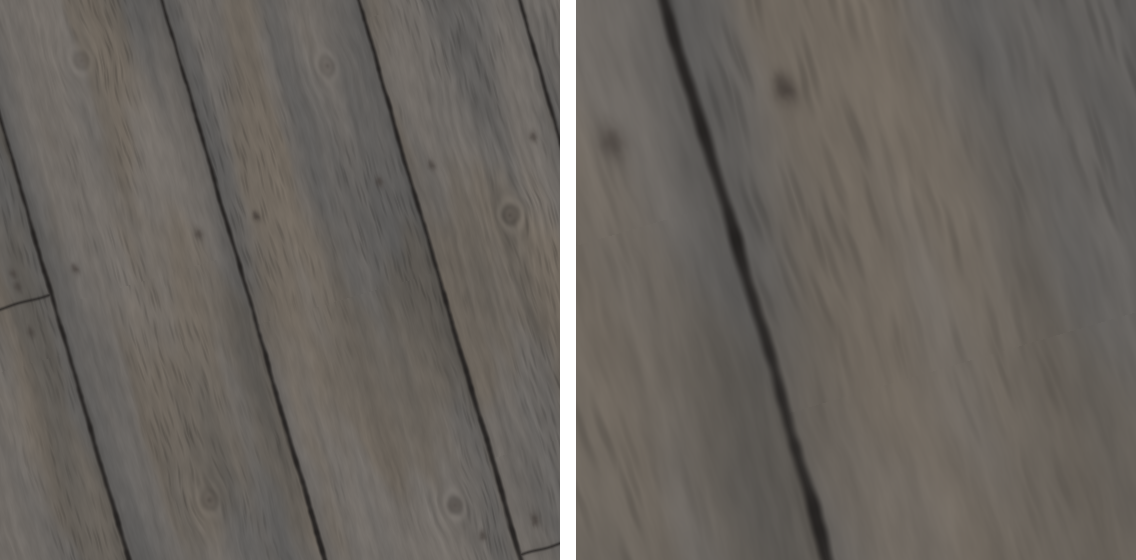
Left: the whole. Right: its middle third, enlarged.
Write a Shadertoy shader that draws this texture.

```glsl
// Weathered grey-brown floor boards on a slant, with dark seams, knots, nail marks and fine grain.

const vec3 WARM_WOOD = vec3(0.448, 0.427, 0.406);
const vec3 COOL_WOOD = vec3(0.362, 0.357, 0.352);
const vec3 TAN_TINT = vec3(0.99, 0.965, 0.925);
const vec3 KNOT_BROWN = vec3(0.25, 0.225, 0.21);
const vec3 SEAM_DARK = vec3(0.14, 0.13, 0.125);

const vec2 BOARD_AXIS = vec2(0.279, 0.960);
const float BOARD_WIDTH = 0.3365;
const float NARROWING = 1.22;     // boards past the second seam are slimmer
const float BOARD_LENGTH = 3.0;
const float KNOT_SPACING = 0.817;
const float NAIL_SPACING = 0.66;

vec2 hash2(vec2 p) {
    return fract(sin(vec2(dot(p, vec2(127.1, 311.7)), dot(p, vec2(269.5, 183.3)))) * 43758.5);
}

// Layered, mutually bent sines; roughly -1 to 1.
float waves(vec2 p) {
    float sum = 0.0, amp = 0.5;
    for (int i = 0; i < 5; i++) {
        p = mat2(0.8, 0.6, -0.6, 0.8) * p * 1.7 + 1.3;
        sum += amp * sin(p.x + 1.7 * sin(p.y));
        amp *= 0.6;
    }
    return sum;
}

// Distance to the nearest scattered cell point.
float cellular(vec2 p) {
    vec2 cell = floor(p);
    float nearest = 2.0;
    for (int j = -1; j <= 1; j++)
        for (int i = -1; i <= 1; i++) {
            vec2 c = cell + vec2(i, j);
            nearest = min(nearest, length(c + hash2(c) - p));
        }
    return nearest;
}

// Signed offset to the nearest member of a regular row.
float repeatOffset(float x, float spacing) {
    return x - spacing * round(x / spacing);
}

// Solid inside halfWidth, fading over soft.
float lineMask(float dist, float halfWidth, float soft) {
    return 1.0 - smoothstep(halfWidth - soft, halfWidth + soft, dist);
}

// Bare wood of one board: t runs 0..1 across it, s runs along it.
vec3 woodColor(float t, float s, float width, float id) {
    float x = (t - 0.5) * width;

    // Broad stains, greyer toward the board edges, most of all the right one
    float edge = smoothstep(0.15, 0.5, t - 0.5) + 0.5 * smoothstep(0.25, 0.5, 0.5 - t);
    float stain = waves(vec2(x * 11.0, s * 1.8) + id * 7.3);
    vec3 col = mix(COOL_WOOD, WARM_WOOD, smoothstep(-0.9, 0.9, stain * 0.75 + 0.3 - 0.7 * edge));
    float tan1 = smoothstep(-0.2, 0.6, waves(vec2(x * 9.0, s * 2.5) + id * 3.1 + 20.0));
    col *= mix(vec3(1.0), TAN_TINT, tan1);

    // Knot position and the bend it gives the grain
    float knotT = 0.5 + 0.25 * sin(1.45 * id);
    float fromFirst = s - (0.145 + 0.023 * id + 0.108 * id * id);
    vec2 d = vec2((t - knotT) * width, repeatOffset(fromFirst, KNOT_SPACING));
    float strength = mix(0.5, 1.0, hash2(vec2(id, round(fromFirst / KNOT_SPACING))).x);
    d.x += 0.004 * waves(d * vec2(14.0, 7.0) + id);
    float push = exp(-dot(d, d * vec2(1.0, 0.6)) / 0.0018);
    float bent = d.x * (1.0 - 0.6 * push);

    // Rings close to the knot, long arches away from it
    float ringRadius = length(d * vec2(1.0, mix(0.13, 0.8, push)));
    float rings = sin(ringRadius * 430.0 + 1.5 * waves(vec2(x * 20.0, s * 5.0)));
    float arches = (0.25 + 0.75 * smoothstep(1.0, 2.0, id)) * exp(-abs(d.x) * 11.0);
    float ringAmount = 0.075 * strength * push + 0.045 * arches;

    // Fibres, pale streaks, fine speckle and slender flecks
    float fibre = waves(vec2(bent * 75.0, s * 5.0) + id * 11.0);
    float speckle = waves(vec2(bent * 150.0, s * 40.0) + id * 13.0);
    float streak = waves(vec2(bent * 24.0, s * 0.9) + id * 5.0);
    float fleck = 1.0 - smoothstep(0.05, 0.4, cellular(vec2(bent * 110.0, s * 12.0) + id * 17.0));
    float patchy = smoothstep(-0.3, 0.6, waves(vec2(x * 9.0, s * 3.0) + 4.0 + id));
    col *= 1.0 + 0.04 * fibre + 0.028 * speckle + 0.035 * streak + ringAmount * rings - 0.11 * fleck * patchy;

    float core = exp(-dot(d, d) / 0.00013);
    return mix(col, KNOT_BROWN, 0.6 * strength * core);
}

// Small smudged nail marks in rows, and on both sides of a board end.
float nailMask(float t, float s, float width, float endOffset, float id) {
    float across = (abs(t - 0.5) - 0.34) * width;
    float along = min(abs(repeatOffset(s - 0.5, NAIL_SPACING)), abs(abs(endOffset) - 0.055));
    vec2 d = vec2(across, along * 0.65);
    d += 0.0015 * waves(vec2(t * 30.0, s * 60.0));
    float wear = hash2(vec2(id, step(0.5, t) + 3.0)).y;
    return exp(-dot(d, d) / 0.00004) * mix(0.35, 0.8, wear);
}

void mainImage(out vec4 fragColor, in vec2 fragCoord) {
    vec2 uv = fragCoord / iResolution.xy;
    float pixel = 1.0 / iResolution.y;

    // Board coordinates, measured from the upper left
    vec2 p = vec2(uv.x, 1.0 - uv.y);
    float s = dot(p, BOARD_AXIS);
    float across = dot(p, vec2(BOARD_AXIS.y, -BOARD_AXIS.x));
    float wobble = 0.0006 * sin(s * 17.0) + 0.0009 * waves(vec2(s * 22.0, across * 4.0));
    float b = (across + wobble + 0.0586) / BOARD_WIDTH;
    float width = b > 2.0 ? BOARD_WIDTH / NARROWING : BOARD_WIDTH;
    b += max(b - 2.0, 0.0) * (NARROWING - 1.0);
    float id = floor(b), t = fract(b);

    // Staggered board ends
    float endOffset = repeatOffset(s - 0.53 - 1.227 * (id + 1.0), BOARD_LENGTH);
    float seamDist = min(t, 1.0 - t) * width;
    float endDist = abs(endOffset + 0.001 * sin(t * 25.0));

    vec3 col = woodColor(t, s, width, id);
    col = mix(col, KNOT_BROWN, nailMask(t, s, width, endOffset, id));

    // Soft shade beside the gaps, then the uneven gaps themselves
    float soft = 0.0024 + 0.5 * pixel;
    float wear = waves(vec2(s * 30.0, round(b) * 5.0));
    float seamWidth = 0.0023 + 0.0016 * s + 0.0007 * wear;
    col *= 1.0 - 0.16 * exp(-seamDist / 0.006) - 0.12 * exp(-endDist / 0.004);
    float gap = max(lineMask(seamDist, seamWidth, soft) * (0.86 + 0.12 * wear),
                    0.75 * lineMask(endDist, 0.002, soft));
    col = mix(col, SEAM_DARK, clamp(gap, 0.0, 1.0));

    fragColor = vec4(col, 1.0);
}
```
